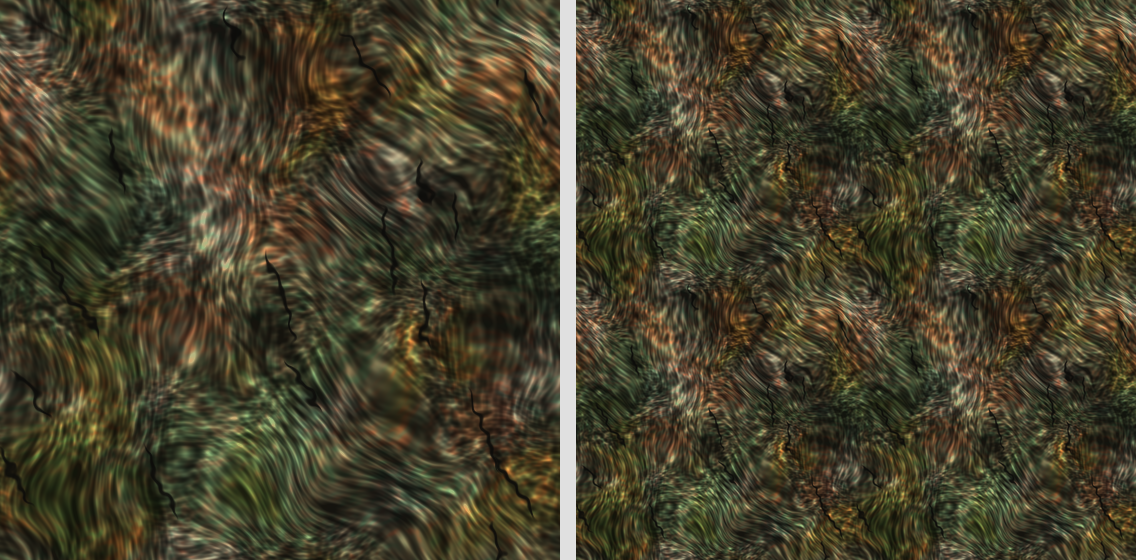
Left: one tile. Right: repeated 2 by 2.
This texture is drawn by a Shadertoy shader. Its source:

```glsl
// Weathered mossy bark: murky olive patches, directional fibres and black cracks.
// Wrapping gradient noise sets a tone in standard deviations, which is mapped
// to brightness by an exponential curve and then tinted with moss, rust and ochre.

const vec3 BARK  = vec3(0.247, 0.230, 0.160);
const vec3 MOSS  = vec3(0.84, 1.04, 0.98);
const vec3 RUST  = vec3(1.20, 0.92, 0.84);
const vec3 OCHRE = vec3(1.06, 1.03, 0.74);
const vec3 ASH   = vec3(1.00, 0.99, 1.14);
const float TONE_CONTRAST = 0.43;
const int CRACK_COUNT = 17;

vec2 hash2(vec2 p) {
    vec3 h = fract(p.xyx * vec3(0.1031, 0.1030, 0.0973));
    h += dot(h, h.yzx + 33.33);
    return fract((h.xx + h.yz) * h.zy);
}

float cornerSlope(vec2 cell, vec2 offset, vec2 period, float seed) {
    vec2 wrapped = floor(mod(cell + 0.5, period));
    float angle = 6.28318 * hash2(wrapped + seed * 17.3 + 1.0).x;
    return dot(vec2(cos(angle), sin(angle)), offset);
}

// Gradient noise that repeats after period cells, scaled to unit deviation.
float gradientNoise(vec2 p, vec2 period, float seed) {
    vec2 cell = floor(p), f = p - cell;
    vec2 s = f * f * f * (f * (f * 6.0 - 15.0) + 10.0);
    vec2 ex = vec2(1.0, 0.0), ey = vec2(0.0, 1.0);
    float a = cornerSlope(cell, f, period, seed);
    float b = cornerSlope(cell + ex, f - ex, period, seed);
    float c = cornerSlope(cell + ey, f - ey, period, seed);
    float d = cornerSlope(cell + 1.0, f - 1.0, period, seed);
    return 4.7 * mix(mix(a, b, s.x), mix(c, d, s.x), s.y);
}

// Sum of octaves, kept at unit deviation; frequency must be whole numbers.
float fbm(vec2 uv, vec2 frequency, int octaves, float gain, float seed) {
    float sum = 0.0, power = 0.0, amplitude = 1.0;
    for (int i = 0; i < octaves; i++) {
        sum += amplitude * gradientNoise(uv * frequency, frequency, seed + float(i));
        power += amplitude * amplitude;
        amplitude *= gain;
        frequency *= 2.0;
    }
    return sum * inversesqrt(power);
}

float bell(float x, float width) {
    return exp(-x * x / (width * width));
}

// Fibres run upright, level or slanted, as the slow field "lean" decides.
float fibres(vec2 uv, float lean) {
    float upright = fbm(uv, vec2(62.0, 20.0), 2, 0.8, 11.0);
    float level = fbm(uv + vec2(0.0, 0.012) * sin(6.28318 * uv.x), vec2(36.0, 66.0), 2, 0.7, 15.0);
    float slant = fbm(vec2(uv.x + uv.y, uv.y), vec2(50.0, 22.0), 2, 0.8, 19.0);
    vec3 weight = vec3(smoothstep(-0.1, 0.8, lean), bell(lean, 0.6), smoothstep(0.0, 0.9, -lean));
    return dot(weight, vec3(upright, level, slant)) / length(weight);
}

// Scattered tapering cracks: x is the black core, y the soft shade around it.
vec2 cracks(vec2 uv, float wobble) {
    vec2 result = vec2(0.0);
    for (int i = 0; i < CRACK_COUNT; i++) {
        vec2 centre = hash2(vec2(float(i) * 3.0 + 2.0, 71.0));
        vec2 shape = hash2(vec2(float(i) * 5.0 + 4.0, 37.0));
        vec2 d = uv - centre;
        d -= round(d);
        float along = d.y / mix(0.035, 0.095, shape.x);
        float across = abs(d.x + mix(0.1, 0.75, shape.y) * d.y + wobble);
        float taper = max(1.0 - along * along, 0.0);
        float width = 0.0048 * taper;
        float core = (1.0 - smoothstep(0.3 * width, width + 0.003, across)) * smoothstep(0.0, 0.5, taper);
        result = max(result, vec2(core, taper * bell(across, 0.022)));
    }
    return result;
}

void mainImage(out vec4 fragColor, in vec2 fragCoord) {
    vec2 uv = fragCoord / iResolution.xy;

    // Bend the surface so fibres and patches flow
    vec2 bend = vec2(fbm(uv, vec2(4.0), 2, 0.5, 1.0), fbm(uv, vec2(4.0), 2, 0.5, 4.0));
    vec2 bent = uv + 0.014 * bend;
    float lean = fbm(uv, vec2(2.0), 2, 0.5, 7.0);

    // Tone: broad patches, lumps and fine fibres
    float patches = fbm(bent, vec2(4.0, 3.0), 3, 0.6, 23.0);
    float lumps = fbm(bent, vec2(22.0, 18.0), 2, 0.7, 27.0);
    float grain = fibres(bent, lean);
    float tone = 0.52 * patches + 0.36 * lumps + 0.68 * grain;

    // Long hollows with a paler lip on one side
    float fold = fbm(vec2(bent.x + bent.y, bent.y), vec2(4.0, 2.0), 3, 0.45, 31.0);
    float broken = smoothstep(-0.2, 0.9, fbm(uv, vec2(5.0), 2, 0.5, 35.0));
    tone += broken * (0.7 * bell(fold - 0.36, 0.16) - 1.1 * bell(fold, 0.15));

    // Cracks
    vec2 crack = cracks(uv, 0.006 * fbm(uv, vec2(22.0), 2, 0.6, 39.0));
    tone -= 0.55 * crack.y;

    // Colour: brightness curve, regional tints and fine speckle
    vec3 color = BARK * exp(TONE_CONTRAST * clamp(tone, -2.6, 2.6));
    float hue = fbm(bent, vec2(3.0), 4, 0.6, 43.0);
    float warmth = fbm(bent, vec2(4.0), 3, 0.6, 48.0);
    float speckle = fbm(bent, vec2(46.0, 54.0), 2, 0.7, 52.0);
    color *= mix(vec3(1.0), MOSS, smoothstep(0.0, 1.5, hue + 0.35 * speckle));
    color *= mix(vec3(1.0), RUST, smoothstep(0.3, 1.8, -hue - 0.35 * speckle));
    color *= mix(vec3(1.0), OCHRE, smoothstep(0.2, 1.6, warmth));
    color *= mix(vec3(1.0), ASH, smoothstep(0.2, 1.6, -warmth));
    color *= 1.0 + 0.035 * speckle * vec3(-1.0, 0.4, 0.6);
    color = mix(color, vec3(0.045, 0.043, 0.036), 0.88 * crack.x);

    fragColor = vec4(clamp(color, 0.0, 1.0), 1.0);
}
```
